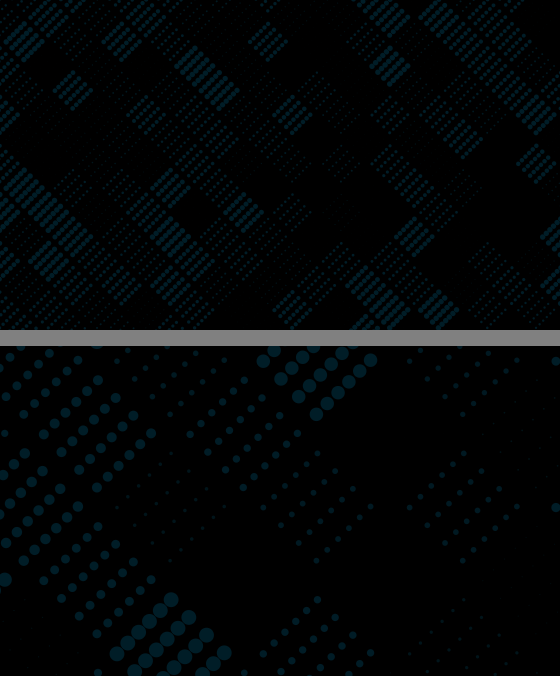
Top, the full canvas; bottom, a detail of the centre.
Give the GLSL for this background, as a Shadertoy shader.

```glsl
// Diagonal lattice of square blocks, each holding four rows of six teal dots sized at random per block.

const vec3  BACKGROUND   = vec3(0.0);
const vec3  DOT_DIM      = vec3(0.0, 0.07, 0.09);
const vec3  DOT_BRIGHT   = vec3(0.0, 0.112, 0.153);
const float HALF_STEP    = 0.0739;               // half block diagonal, in canvas heights
const vec2  BLOCK_ORIGIN = vec2(0.1112, 0.0779); // centre of block (0, 0), from canvas centre
const vec2  DOT_COUNT    = vec2(6.0, 4.0);       // dots along a row, rows per block
const vec2  DOT_SPACING  = vec2(0.148, 0.242);   // in block sides
const float MAX_RADIUS   = 0.078;                // in block sides
const float SIZE_SKEW    = 1.3;                  // above 1 favours small dots
const vec2  CLUSTER_FREQ = vec2(0.37, 0.23);     // stretched down the falling diagonal
const float CLUSTERING   = 0.45;
const float LEFT_LEAN    = 0.14;                 // larger dots towards the left

float hash(vec2 p) {
    vec3 q = fract(p.xyx * vec3(0.1031, 0.1030, 0.0973));
    q += dot(q, q.yzx + 33.33);
    return fract((q.x + q.y) * q.z);
}

vec2 gradient(vec2 p) {
    float angle = 6.28318 * hash(p + 71.0);
    return vec2(cos(angle), sin(angle));
}

float gradientNoise(vec2 p) {
    vec2 i = floor(p), f = p - i;
    vec2 w = f * f * f * (f * (f * 6.0 - 15.0) + 10.0);
    vec2 e = vec2(1.0, 0.0);
    float bottom = mix(dot(gradient(i), f), dot(gradient(i + e.xy), f - e.xy), w.x);
    float top = mix(dot(gradient(i + e.yx), f - e.yx), dot(gradient(i + e.xx), f - e.xx), w.x);
    return mix(bottom, top, w.y);
}

// Relative dot size of a block, 0 (empty) to 1 (full)
float blockSize(vec2 block) {
    float centreX = BLOCK_ORIGIN.x + (block.x + block.y) * HALF_STEP;
    float size = hash(block + 137.0) + CLUSTERING * gradientNoise(block * CLUSTER_FREQ + 19.3);
    return pow(clamp(size - LEFT_LEAN * centreX, 0.0, 1.0), SIZE_SKEW);
}

// Distance to the nearest dot centre within a block
float dotDistance(vec2 local) {
    vec2 last = DOT_COUNT - 1.0;
    vec2 index = clamp(floor(local / DOT_SPACING + 0.5 * last + 0.5), vec2(0.0), last);
    return length(local - (index - 0.5 * last) * DOT_SPACING);
}

void mainImage(out vec4 fragColor, in vec2 fragCoord) {
    vec2 p = (fragCoord - 0.5 * iResolution.xy) / iResolution.y - BLOCK_ORIGIN;

    // Rotated block space: x runs up-right, y runs down-right
    vec2 q = vec2(p.x + p.y, p.x - p.y) / (2.0 * HALF_STEP);
    vec2 block = floor(q + 0.5);
    float pixel = 1.0 / (iResolution.y * HALF_STEP * sqrt(2.0));

    // Smooth dots; those finer than a pixel fade instead of vanishing
    float size = blockSize(block);
    float radius = MAX_RADIUS * size;
    float cover = clamp((radius - dotDistance(q - block)) / pixel + 0.5, 0.0, 1.0);
    cover *= smoothstep(0.0, 0.8, radius / pixel);

    vec3 dotColor = mix(DOT_DIM, DOT_BRIGHT, smoothstep(0.1, 0.5, size));
    fragColor = vec4(mix(BACKGROUND, dotColor, cover), 1.0);
}
```
